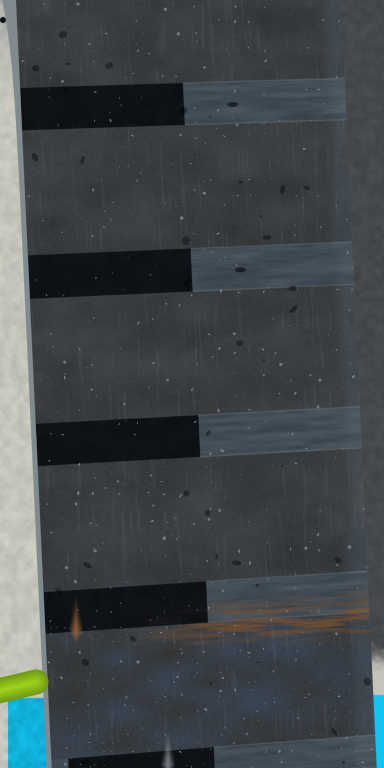
A WebGL 2 fragment shader for this texture:

```glsl
#version 300 es
precision highp float;
// A leaning charcoal board crossed by evenly spaced bands, each half black and
// half brushed grey, in front of a sunlit wall. Bands come from one mod() repeat
// in a sheared frame; wear comes from hashed specks, streaks and layered noise.
uniform vec2 u_resolution;
out vec4 fragColor;

#define VIEW vec2(3.84, 7.68)   // canvas size in scene units, y runs down
#define LEAN 0.0465             // sideways drift of the board per unit down
#define BOARD vec2(0.16, 3.41)  // left and right board edges
#define SPLIT 1.79              // where black meets grey
#define PERIOD 1.66             // distance between bands
#define BAND 0.42               // band height
#define FIRST 0.83              // top of the first band
#define RUST_Y 6.24             // centre of the rust stain
#define WEAR 1.0                // strength of specks and scratches

const vec3 CHARCOAL = vec3(0.225, 0.238, 0.248);
const vec3 BLACK = vec3(0.055, 0.066, 0.085);
const vec3 BRUSHED = vec3(0.255, 0.298, 0.335);
const vec3 SUNLIT = vec3(0.77, 0.77, 0.73);
const vec3 SHADOW = vec3(0.27, 0.285, 0.295);
const vec3 METAL = vec3(0.50, 0.54, 0.56);
const vec3 CYAN = vec3(0.07, 0.77, 0.95);
const vec3 LIME = vec3(0.58, 0.78, 0.10);
const vec3 RUST = vec3(0.50, 0.32, 0.17);
const vec3 DUST = vec3(0.58, 0.61, 0.63);

float hash(vec2 p) {
  vec3 q = fract(p.xyx * 0.1031);
  q += dot(q, q.yzx + 33.33);
  return fract((q.x + q.y) * q.z);
}

float noise(vec2 p) {
  vec2 i = floor(p), f = fract(p);
  f = f * f * (3.0 - 2.0 * f);
  return mix(mix(hash(i), hash(i + vec2(1, 0)), f.x),
             mix(hash(i + vec2(0, 1)), hash(i + 1.0), f.x), f.y);
}

float fbm(vec2 p) {
  float sum = 0.0, amp = 0.5;
  for (int i = 0; i < 4; i++) {
    sum += amp * noise(p);
    p = p * 2.03 + 17.0;
    amp *= 0.5;
  }
  return sum;
}

// Coverage of the inside (d < 0) of a distance field
float cover(float d, float aa) { return smoothstep(aa, -aa, d); }

// Sparse turned flecks, one candidate per grid cell
float specks(vec2 p, float cells, float density, float radius, float aa) {
  vec2 id = floor(p * cells);
  vec2 centre = 0.25 + 0.5 * vec2(hash(id + 3.1), hash(id + 8.7));
  vec2 d = (fract(p * cells) - centre) / cells;
  float a = 6.28 * hash(id + 5.3);
  d = mat2(cos(a), -sin(a), sin(a), cos(a)) * d;
  d.y *= 1.0 + 1.5 * hash(id + 1.9);
  float size = radius * (0.4 + hash(id + 2.2));
  return step(hash(id), density) * cover(length(d) - size, aa);
}

float capsule(vec2 p, vec2 a, vec2 b, float r) {
  vec2 ab = b - a;
  return length(p - a - ab * clamp(dot(p - a, ab) / dot(ab, ab), 0.0, 1.0)) - r;
}

vec3 background(vec2 p, float s, float aa) {
  float grain = fbm(p * 14.0) - 0.47;
  vec3 left = mix(SUNLIT, METAL, 0.35 * smoothstep(0.9, 0.1, p.y)) + 0.14 * grain;
  left = mix(left, CYAN * (0.9 + 0.25 * grain), cover(6.98 - p.y, aa) * cover(0.08 - p.x, aa));
  left = mix(left, BLACK, cover(length(p - vec2(0.03, 0.2)) - 0.03, aa));
  // Metal edging, wider near the top
  float edging = 0.05 + 0.09 * exp(-2.0 * p.y);
  left = mix(left, METAL, cover(BOARD.x - edging - s, aa));
  vec3 right = SHADOW + 0.08 * grain;
  right = mix(right, SUNLIT, smoothstep(6.4, 6.75, p.y + 0.2 * grain));
  right = mix(right, CYAN, cover(6.95 - p.y, aa));
  return s < SPLIT ? left : right;
}

vec3 board(vec2 p, float s, float aa) {
  // Band frame: tilt grows slowly down the board
  float tilt = 0.03 + 0.007 * (p.y - FIRST);
  float v = p.y + tilt * (s - SPLIT) - FIRST + 0.5 * (PERIOD - BAND);
  float row = floor(v / PERIOD);
  float across = mod(v, PERIOD) - 0.5 * PERIOD;
  float bandEdge = abs(across) - 0.5 * BAND + 0.012 * (hash(vec2(row, 4.0)) - 0.5);
  float band = cover(bandEdge, aa);
  float low = smoothstep(5.2, 6.6, p.y);

  // Panel: cloudy smears, bluer towards the foot
  vec2 q = vec2(s, v);
  float cloud = fbm(q * vec2(2.2, 3.5) + 3.0) - 0.47;
  vec3 col = CHARCOAL + 0.09 * cloud + 0.025 * (noise(q * 70.0) - 0.5);
  col += low * (0.2 + cloud) * vec3(-0.06, 0.0, 0.10);
  float rim = smoothstep(0.24, 0.08, BOARD.y - s + 0.25 * cloud);
  col += 0.045 * rim * vec3(0.7, 1.0, 1.25);

  // Grey half: brushed streaks and one dark dent
  float brush = fbm(vec2(s * 3.0, v * 22.0 + row * 9.0)) - 0.47;
  vec3 grey = BRUSHED + 0.13 * brush + 0.03 * rim;
  vec2 dent = vec2(s - 2.28, (across - 0.02) * 2.2);
  grey *= 1.0 - 0.55 * cover(length(dent) - 0.055, 2.0 * aa) * step(row, 1.5);
  // Black half, starting further in on the last band
  vec3 dark = BLACK + 0.03 * (fbm(q * 9.0) - 0.47);
  float inBlack = cover(s - SPLIT, aa) * cover(BOARD.x + 0.17 * step(3.5, row) - s, aa);
  col = mix(col, mix(grey, dark, inBlack), band);
  col += 0.07 * smoothstep(2.0 * aa, 0.0, abs(bandEdge)) * step(SPLIT, s);

  // Rust: a streaky stain and a tapering flame shape
  float streak = fbm(vec2(p.x * 2.5, (v - 0.02 * s) * 28.0));
  float stain = exp(-pow((p.y + 0.05 * (s - SPLIT) - RUST_Y) / 0.17, 2.0));
  stain *= smoothstep(0.3, 0.7, streak) * smoothstep(0.3, 2.3, s);
  col = mix(col, RUST, 0.85 * stain * (1.0 - 0.8 * band * inBlack));
  for (float i = 0.0; i < 2.0; i++) {
    vec2 f = p - vec2(0.76 + 0.92 * i, 6.3 + 1.35 * i);
    float flame = smoothstep(0.09, 0.0, abs(f.x) + 0.22 * max(-f.y, 0.0) + 0.5 * max(f.y, 0.0));
    col = mix(col, mix(RUST * 1.35, DUST, i), 0.75 * flame);
  }

  // Wear: pale flecks in patches, dark spots, hairline scratches
  float patchy = smoothstep(0.4, 0.65, fbm(p * 1.7 + 6.0));
  float pale = specks(p, 7.0, 0.12 + 0.2 * patchy, 0.013, aa);
  pale += 0.7 * specks(p + 4.0, 13.0, 0.06 + 0.12 * low, 0.009, aa);
  col = mix(col, DUST, 0.65 * WEAR * min(pale, 1.0));
  col *= 1.0 - 0.4 * WEAR * specks(p + 9.0, 4.0, 0.10, 0.035, aa);
  float hair = smoothstep(0.78, 0.9, noise(vec2(s * 45.0, p.y * 2.5)));
  return col + 0.025 * WEAR * hair * (1.0 - band);
}

void main() {
  vec2 p = gl_FragCoord.xy / u_resolution * VIEW;
  p.y = VIEW.y - p.y;
  float aa = 0.75 * VIEW.y / u_resolution.y;
  float s = p.x - LEAN * p.y;
  float onBoard = cover(max(BOARD.x - s, s - BOARD.y), aa);
  vec3 col = mix(background(p, s, aa), board(p, s, aa), onBoard);
  // Lime tube resting at the foot
  float tube = capsule(p, vec2(-0.1, 6.93), vec2(0.36, 6.82), 0.125);
  col = mix(col, LIME * (0.75 - 2.5 * tube), cover(tube, aa));
  fragColor = vec4(clamp(col, 0.0, 1.0), 1.0);
}
```
